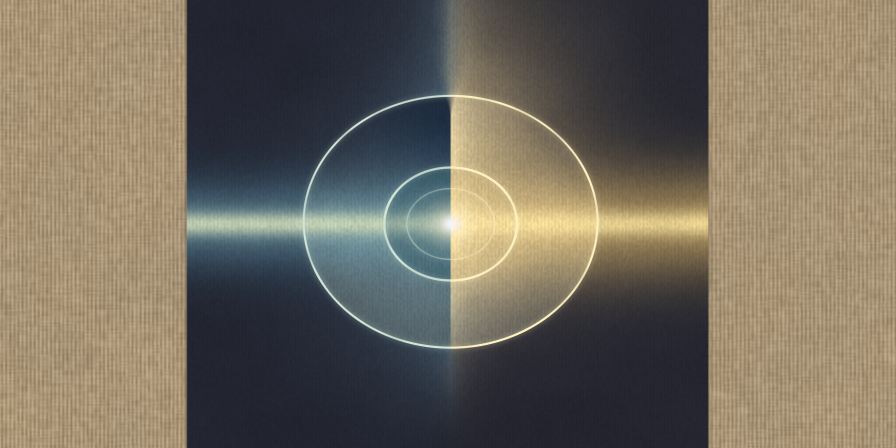
Reproduce this background procedurally as a Shadertoy shader.

```glsl
// A dark square panel between strips of woven cloth: a cool left half and a warm
// right half meet at a bright seam, crossed by a level beam and three thin ovals.
// Glows are sums of bell curves; ovals use an approximate ellipse distance.

float bell(float d, float width) {
    d /= width;
    return exp(-d * d);
}

float hash(vec2 p) {
    p = fract(p * vec2(0.1031, 0.1137));
    p += dot(p, p.yx + 33.33);
    return fract((p.x + p.y) * p.x * 91.7);
}

float noise(vec2 p) {
    vec2 cell = floor(p), f = fract(p);
    f = f * f * (3.0 - 2.0 * f);
    return mix(mix(hash(cell), hash(cell + vec2(1, 0)), f.x),
               mix(hash(cell + vec2(0, 1)), hash(cell + vec2(1, 1)), f.x), f.y);
}

float ellipse(vec2 p, vec2 radius) {
    float k = length(p / radius);
    return k * (k - 1.0) / max(length(p / (radius * radius)), 0.001);
}

// Thin bright outline with a faint halo
float outline(float d, float width, float pixel) {
    return smoothstep(width + pixel, width - pixel * 0.5, abs(d)) + 0.18 * bell(d, 0.009);
}

// Tan cloth with upright threads
vec3 cloth(vec2 p) {
    float thread = sin(p.x * 690.0 + 0.6 * noise(p * vec2(30.0, 8.0)));
    float fibre = noise(p * vec2(220.0, 60.0)) - 0.5;
    float weft = noise(p * vec2(40.0, 280.0)) - 0.5;
    float patches = noise(p * 7.0 + 20.0) - 0.5;
    return vec3(0.66, 0.58, 0.46) + 0.045 * thread + 0.07 * fibre + 0.05 * weft
         + patches * vec3(0.03, 0.02, 0.01);
}

vec3 coolSide(vec2 q, float inside, float disc) {
    vec3 col = vec3(0.135, 0.145, 0.19);
    float cloud = bell(q.x, 0.25) * bell(q.y, 0.29);
    col += vec3(0.09, 0.21, 0.26) * bell(q.y, 0.105) * (1.0 - 0.5 * cloud);
    col += vec3(0.09, 0.16, 0.18) * cloud;
    col += vec3(0.12, 0.17, 0.18) * exp(-abs(q.x) / 0.07) * (1.0 - inside)
         * smoothstep(-0.5, -0.2, q.y);
    // Oval interior: pale below, shaded towards the top of the seam
    col += vec3(0.16, 0.18, 0.15) * inside * smoothstep(0.24, -0.14, q.y);
    col -= vec3(0.07, 0.06, 0.04) * inside * bell(q.x, 0.14) * bell(q.y - 0.21, 0.12);
    col = mix(col, vec3(0.22, 0.37, 0.42), 0.6 * disc);
    float beam = 0.74 * bell(q.y, 0.026) + 0.16 * bell(q.y, 0.07);
    return mix(col, vec3(0.78, 0.83, 0.70), beam * (1.0 - 0.35 * disc));
}

vec3 warmSide(vec2 q, float inside, float disc) {
    vec3 col = vec3(0.14, 0.145, 0.185);
    float rise = q.y - 0.05;
    float cloud = bell(q.x, 0.28) * bell(rise, rise > 0.0 ? 0.42 : 0.2);
    col += vec3(0.42, 0.32, 0.12) * bell(q.y, 0.125) * (1.0 - 0.7 * cloud);
    col += vec3(0.47, 0.39, 0.22) * cloud;
    col += vec3(0.24, 0.24, 0.19) * exp(-abs(q.x) / 0.05) * smoothstep(-0.52, -0.2, q.y);
    col += vec3(0.20, 0.19, 0.14) * inside * mix(0.4, 1.0, smoothstep(0.15, -0.15, q.y));
    col = mix(col, vec3(0.79, 0.70, 0.50), 0.5 * disc);
    float beam = 0.66 * bell(q.y, 0.028) + 0.12 * bell(q.y, 0.07);
    return mix(col, vec3(1.0, 0.91, 0.63), beam);
}

void mainImage(out vec4 fragColor, in vec2 fragCoord) {
    vec2 p = (fragCoord - 0.5 * iResolution.xy) / iResolution.y;
    float pixel = 1.0 / iResolution.y;
    vec2 q = p - vec2(0.006, 0.0);

    // Three nested ovals
    float outer = ellipse(q - vec2(0.0, 0.005), vec2(0.328, 0.281));
    float middle = ellipse(q, vec2(0.148, 0.126));
    float inner = ellipse(q, vec2(0.098, 0.079));
    float inside = smoothstep(0.004, -0.004, outer);
    float disc = smoothstep(0.003, -0.003, middle);

    // The seam is crisp within the ovals and soft beyond them
    float blur = mix(0.003, 0.045, smoothstep(0.24, 0.36, abs(q.y)));
    float warm = smoothstep(-blur, blur, q.x);
    vec3 col = mix(coolSide(q, inside, disc), warmSide(q, inside, disc), warm);

    // Soft mottling, canvas grain and fine threads
    float mottle = noise(q * 9.0 + 4.0) + 0.5 * noise(q * 23.0) - 0.75;
    float grain = noise(q * vec2(260.0, 180.0) + 50.0) - 0.5;
    col *= 1.0 + 0.07 * mottle + 0.09 * grain + 0.02 * sin(q.x * 800.0);

    // Outlines with uneven brightness
    vec3 lineColor = mix(vec3(0.82, 0.90, 0.84), vec3(1.0, 0.95, 0.76), warm);
    float wear = 0.7 + 0.3 * noise(q * 25.0 + 9.0);
    col = mix(col, lineColor, min(outline(outer, 0.0017, pixel) * wear, 1.0));
    col = mix(col, lineColor, min(outline(middle, 0.0020, pixel) * wear, 1.0));
    col = mix(col, lineColor, 0.45 * outline(inner, 0.0011, pixel) * wear);

    // Glowing core
    float r = length(q * vec2(0.9, 1.0));
    col = mix(col, vec3(1.0, 0.95, 0.80), 0.55 * bell(r, 0.045));
    col = mix(col, vec3(0.96, 0.96, 1.0), 0.95 * bell(r, 0.017));

    // Panel over the cloth
    float edge = abs(p.x + 0.001) - 0.582;
    float panel = smoothstep(pixel, -pixel, edge);
    vec3 backing = cloth(p) * (1.0 - 0.12 * bell(edge, 0.006));
    fragColor = vec4(clamp(mix(backing, col, panel), 0.0, 1.0), 1.0);
}
```
